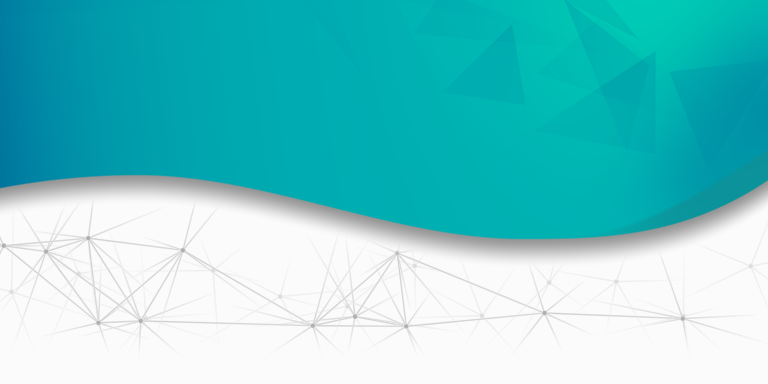
A WebGL 1 fragment shader for this background:

```glsl
precision highp float;
// Teal wave with translucent triangles above a pale network of linked dots.
uniform vec2 u_resolution;

const vec3 BLUE = vec3(0.0, 0.46, 0.62);
const vec3 TEAL = vec3(0.0, 0.69, 0.70);
const vec3 MINT = vec3(0.0, 0.80, 0.71);
const vec3 RIM = vec3(0.06, 0.56, 0.58);
const vec3 PAPER = vec3(0.985);

float hash(float n) {
  return fract(sin(n * 12.9898) * 4375.85);
}

// Height of the wave's lower edge
float waveEdge(float x) {
  float left = max(0.36 - x, 0.0);
  float right = max(x - 1.36, 0.0);
  return 0.544 - 0.262 * left * left
    - 0.1664 * smoothstep(0.36, 1.36, x) + 0.541 * pow(right, 2.83);
}

float glow(vec2 p, vec2 center, float radius) {
  vec2 d = (p - center) / radius;
  return exp(-dot(d, d));
}

// Signed distance to the line through a and b
float side(vec2 p, vec2 a, vec2 b) {
  vec2 e = normalize(b - a);
  return e.x * (p.y - a.y) - e.y * (p.x - a.x);
}

// Triangle tint, strongest at corner a, with a fine outline
float facet(vec2 p, vec2 a, vec2 b, vec2 c, float aa) {
  float turn = sign(side(c, a, b));
  float d = turn * min(turn * side(p, a, b), 1e3);
  d = min(turn * side(p, a, b), min(turn * side(p, b, c), turn * side(p, c, a)));
  float fade = 1.0 - smoothstep(0.0, 0.45, distance(p, a));
  float outline = 1.0 - smoothstep(0.0, 1.5 * aa, abs(d));
  return smoothstep(-aa, aa, d) * (0.25 + 0.75 * fade) + 0.4 * outline * fade;
}

// Thin segment that fades towards b by the given amount
float link(vec2 p, vec2 a, vec2 b, float fade, float aa) {
  vec2 ab = b - a;
  float t = clamp(dot(p - a, ab) / dot(ab, ab), 0.0, 1.0);
  float d = distance(p, a + ab * t);
  return (1.0 - smoothstep(0.0, 0.0012 + aa, d)) * (1.0 - fade * t);
}

// Dot with a fan of fading spokes
float hub(vec2 p, vec2 center, float seed, float aa) {
  float ink = 1.0 - smoothstep(0.006 - aa, 0.006 + aa, distance(p, center));
  for (int i = 0; i < 6; i++) {
    float n = seed * 7.0 + float(i);
    float angle = 1.047 * (float(i) + hash(n));
    float reach = mix(0.10, 0.30, hash(n + 31.0));
    vec2 tip = center + reach * vec2(cos(angle), sin(angle));
    ink = max(ink, 0.5 * link(p, center, tip, 0.9, aa));
  }
  return ink;
}

// Main nodes come in four groups of three
vec2 nodeAt(float i) {
  float g = floor((i + 0.5) / 3.0);
  float k = i - 3.0 * g;
  float x = 0.01 + 0.35 * g - 0.12 * sin(2.1 * g)
    + k * (0.11 + 0.25 * step(2.5, g));
  float raised = step(1.5, k) * step(0.5, g) * step(g, 2.5);
  float y = 0.17 + 0.19 * step(g, 0.5) + 0.16 * raised + 0.02 * sin(4.0 * i);
  return vec2(x, y);
}

float network(vec2 p, float aa) {
  float ink = 0.0;
  for (int i = 0; i < 12; i++) {
    float n = float(i);
    vec2 a = nodeAt(n);
    ink = max(ink, hub(p, a, n, aa));
    for (int j = 1; j < 4; j++) {
      vec2 b = nodeAt(n + float(j));
      float near = step(distance(a, b), 0.45) * step(n + float(j), 11.5);
      ink = max(ink, 0.55 * near * link(p, a, b, 0.2, aa));
    }
    vec2 pale = vec2(0.03 + 0.175 * n, 0.24 + 0.07 * sin(2.4 * n));
    ink = max(ink, 0.4 * hub(p, pale, n + 40.0, aa));
  }
  return ink;
}

vec3 waveColor(vec2 p, float edge, float aa) {
  float across = max(p.x + 0.12 * (p.y - 0.6), 0.0);
  vec3 c = mix(BLUE, TEAL, 1.0 - exp(-3.2 * across));
  c = mix(c, MINT, glow(p, vec2(1.72, 1.02), 0.42));
  c = mix(c, BLUE, 0.6 * glow(p, vec2(2.02, 0.72), 0.22));
  c = mix(c, BLUE, 0.35 * glow(p, vec2(1.84, 0.53), 0.17));

  // Overlapping facets
  float dark = facet(p, vec2(1.333, 0.935), vec2(1.154, 0.76), vec2(1.367, 0.727), aa);
  dark += facet(p, vec2(1.706, 0.865), vec2(1.39, 0.66), vec2(1.706, 0.60), aa);
  dark += facet(p, vec2(1.471, 1.0), vec2(1.633, 0.604), vec2(1.69, 0.83), aa);
  dark += facet(p, vec2(1.745, 0.812), vec2(2.02, 0.845), vec2(1.844, 0.56), aa);
  dark += 0.7 * facet(p, vec2(1.66, 0.90), vec2(1.471, 1.0), vec2(1.56, 1.02), aa);
  dark += 0.5 * facet(p, vec2(1.08, 0.914), vec2(1.15, 1.02), vec2(1.58, 0.865), aa);
  dark += 0.4 * facet(p, vec2(1.40, 0.81), vec2(2.0, 0.61), vec2(1.56, 0.95), aa);
  dark += 0.3 * facet(p, vec2(0.943, 0.805), vec2(0.75, 1.05), vec2(0.85, 1.03), aa);
  dark += 0.5 * facet(p, vec2(0.0, 0.96), vec2(0.63, 1.0), vec2(0.0, 1.01), aa);
  float light = facet(p, vec2(1.03, 1.0), vec2(1.25, 0.563), vec2(1.706, 0.865), aa);
  c = mix(c, BLUE, 0.2 * min(dark, 2.0));
  c = mix(c, MINT, 0.12 * light);

  // Muted rim along the rising right edge
  float rim = edge + 0.08 * smoothstep(1.45, 2.0, p.x);
  return mix(c, RIM, 0.7 * smoothstep(1.45, 1.8, p.x) * (1.0 - smoothstep(rim - 0.008, rim + 0.008, p.y)));
}

void main() {
  vec2 p = gl_FragCoord.xy / u_resolution * vec2(2.0, 1.0);
  float aa = 1.0 / u_resolution.y;
  float edge = waveEdge(p.x);
  float below = edge - p.y;

  // Paper, network and the wave's soft shadow
  float visible = smoothstep(0.05, 0.09, below) * smoothstep(0.05, 0.16, p.y);
  vec3 color = PAPER - 0.3 * visible * network(p, aa);
  color -= 0.42 * (1.0 - smoothstep(-0.01, 0.078, below));

  color = mix(waveColor(p, edge, aa), color, smoothstep(-aa, aa, below));
  gl_FragColor = vec4(color, 1.0);
}
```
